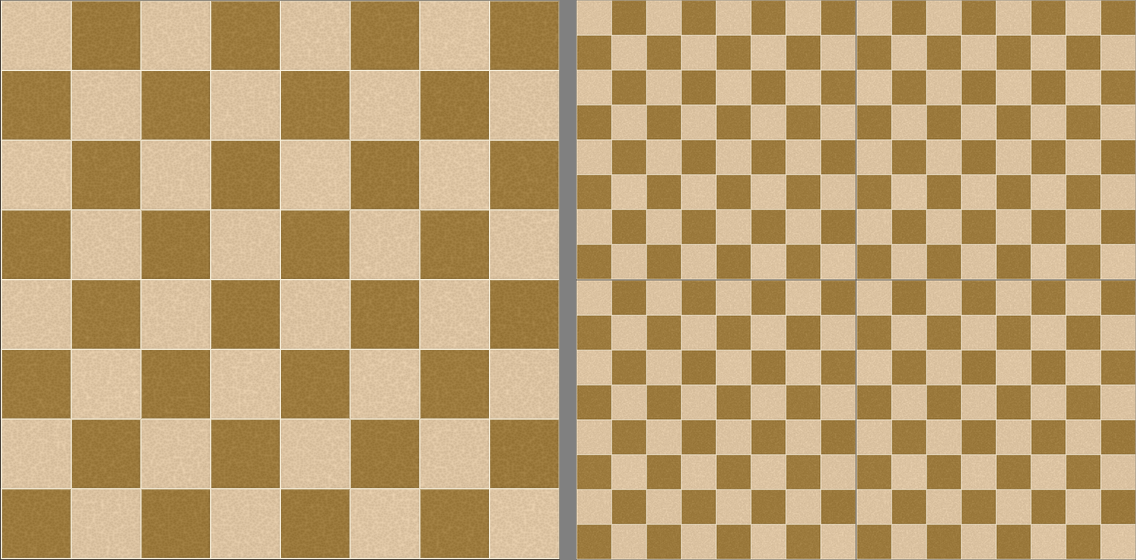
Left, the tile; right, the same tile 2 across and 2 down.
A WebGL 2 fragment shader for this pattern:

```glsl
#version 300 es
precision highp float;
// Eight by eight checkerboard of grainy tan and ochre tiles with thin cream joints
// and a dark outer rim. Joints and rim use box-filtered line coverage;
// the grain is two octaves of cellular noise that wraps at the canvas edges.

#define TILES 8.0
#define PITCH 0.1245        // tile spacing
#define START 0.0027        // position of the first joint
#define JOINT_HALF 0.00105  // half width of a joint
#define RIM_CENTER 0.0003   // rim line, wrapped over the canvas edge
#define RIM_HALF 0.0012
#define FINE_CELLS vec2(192.0, 224.0)
#define COARSE_CELLS vec2(72.0, 88.0)
#define FINE_GRAIN 0.085
#define COARSE_GRAIN 0.03
#define TILE_VARIATION 0.010
#define EDGE_SHADE 0.09

uniform vec2 u_resolution;
out vec4 fragColor;

const float PI = 3.14159;
const vec3 TAN = vec3(0.872, 0.774, 0.642);
const vec3 OCHRE = vec3(0.617, 0.484, 0.244);
const vec3 CREAM = vec3(0.98, 0.95, 0.87);
const vec3 RIM = vec3(0.22, 0.21, 0.21);

vec2 hash2(vec2 p) {
    vec3 q = fract(p.xyx * vec3(0.1031, 0.1030, 0.0973));
    q += dot(q, q.yzx + 33.33);
    return fract((q.xx + q.yz) * q.zy);
}

// Distance to the nearest scattered point, centred near zero; wraps every "cells"
float cellular(vec2 uv, vec2 cells) {
    vec2 g = uv * cells;
    vec2 base = floor(g);
    float nearest = 2.0;
    for (int y = -1; y <= 1; y++) {
        for (int x = -1; x <= 1; x++) {
            vec2 cell = base + vec2(x, y);
            vec2 point = cell + hash2(mod(cell, cells));
            nearest = min(nearest, distance(g, point));
        }
    }
    return nearest - 0.5;
}

// Share of a pixel covered by a line of the given half width, on each axis
vec2 lineCoverage(vec2 dist, float halfWidth, vec2 pixel) {
    vec2 high = min(dist + 0.5 * pixel, vec2(halfWidth));
    vec2 low = max(dist - 0.5 * pixel, vec2(-halfWidth));
    return clamp((high - low) / pixel, 0.0, 1.0);
}

void main() {
    vec2 uv = gl_FragCoord.xy / u_resolution;
    vec2 pixel = 1.0 / u_resolution;
    vec2 grid = (uv - START) / PITCH;
    vec2 local = fract(grid);

    // Smooth checkerboard: the lower left tile is ochre
    vec2 side = clamp(sin(PI * grid) * PITCH / (PI * 0.5 * pixel), -1.0, 1.0);
    float ochre = 0.5 + 0.5 * side.x * side.y;
    vec3 color = mix(TAN, OCHRE, ochre);

    // Fine grain and a slight shift of tone from tile to tile
    float grain = FINE_GRAIN * cellular(uv, FINE_CELLS)
                + COARSE_GRAIN * cellular(uv + 0.37, COARSE_CELLS);
    float tone = hash2(mod(floor(grid), TILES) + 5.0).x - 0.5;
    color += grain * mix(1.0, 0.85, ochre) + TILE_VARIATION * tone;

    // Faint shading along the tile edges, deeper on the right and bottom
    vec2 shade = smoothstep(0.045, 0.0, vec2(1.0 - local.x, local.y));
    vec2 softShade = 0.5 * smoothstep(0.035, 0.0, vec2(local.x, 1.0 - local.y));
    float edge = max(max(shade.x, shade.y), max(softShade.x, softShade.y));
    color *= 1.0 - EDGE_SHADE * edge * mix(0.6, 1.3, ochre);

    // Cream joints
    vec2 jointDist = (0.5 - abs(local - 0.5)) * PITCH;
    vec2 joint = lineCoverage(jointDist, JOINT_HALF, pixel);
    color = mix(color, CREAM, max(joint.x, joint.y));

    // Dark rim on the wrapped canvas edge
    vec2 rimDist = abs(fract(uv - RIM_CENTER + 0.5) - 0.5);
    vec2 rim = lineCoverage(rimDist, RIM_HALF, pixel);
    color = mix(color, RIM, max(rim.x, rim.y));

    fragColor = vec4(clamp(color, 0.0, 1.0), 1.0);
}
```
